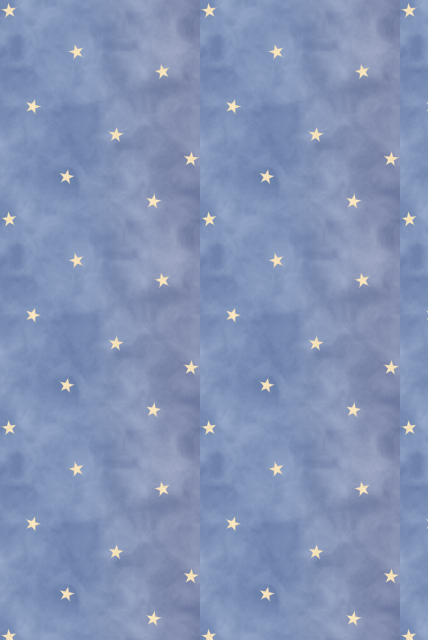
A Shadertoy shader for this pattern:

```glsl
const vec2 TILE = vec2(0.3125, 0.326);  // repeat size, in canvas heights

// Star centres as fractions of the tile, measured from its top left; z is the tilt
const vec3 STARS[8] = vec3[8](
    vec3(0.046, 0.052, -0.12), vec3(0.383, 0.249, -0.25),
    vec3(0.813, 0.344, -0.22), vec3(0.164, 0.511, 0.30),
    vec3(0.580, 0.647, 0.12), vec3(0.955, 0.763, 0.10),
    vec3(0.333, 0.848, 0.20), vec3(0.767, 0.966, 0.15));

float hash(vec2 cell, float seed) {
    uvec3 v = uvec3(ivec3(cell, seed));
    uint h = v.x * 374761393u + v.y * 668265263u + v.z * 974711u;
    h = (h ^ (h >> 13)) * 1274126177u;
    h = (h ^ (h >> 15)) * 2246822519u;
    return float((h ^ (h >> 16)) & 65535u) / 65535.0;
}

// Value noise that wraps down the tile but not across, leaving a panel seam
float noise(vec2 q, float cells) {
    vec2 p = q * cells, i = floor(p), f = fract(p);
    f = f * f * (3.0 - 2.0 * f);
    float y0 = mod(i.y, cells), y1 = mod(i.y + 1.0, cells);
    return mix(
        mix(hash(vec2(i.x, y0), cells), hash(vec2(i.x + 1.0, y0), cells), f.x),
        mix(hash(vec2(i.x, y1), cells), hash(vec2(i.x + 1.0, y1), cells), f.x), f.y);
}

float fbm(vec2 q, float cells) {
    float sum = 0.0, weight = 0.5;
    for (int octave = 0; octave < 4; octave++) {
        sum += weight * noise(q, cells);
        cells *= 2.0;
        weight *= 0.55;
    }
    return sum;
}

// Signed distance to the edges of a five-pointed star, y pointing down
float starDistance(vec2 p, float radius, float tilt) {
    const float HALF_SECTOR = 0.62832;
    float angle = atan(p.x, -p.y) - tilt;
    angle = abs(mod(angle + HALF_SECTOR, 2.0 * HALF_SECTOR) - HALF_SECTOR);
    vec2 folded = length(p) * vec2(cos(angle), sin(angle));
    vec2 tip = vec2(radius, 0.0);
    vec2 notch = 0.42 * radius * vec2(cos(HALF_SECTOR), sin(HALF_SECTOR));
    vec2 edge = notch - tip;
    return dot(folded - tip, normalize(vec2(edge.y, -edge.x)));
}

// Sponged blue wash, bluer at the left of each panel and greyer at the right
vec3 wash(vec2 q) {
    vec2 warp = vec2(noise(q, 9.0), noise(q, 11.0)) - 0.5;
    float clouds = fbm(q + 0.07 * warp, 7.0);
    float dabs = smoothstep(0.5, 0.85, noise(q + 0.04 * warp, 13.0));
    float grain = noise(q, 90.0) - 0.5;
    float tone = (clouds - 0.5) * 0.25 - 0.025 * dabs + 0.018 * grain;
    vec3 base = mix(vec3(0.485, 0.565, 0.715), vec3(0.525, 0.565, 0.695),
                    smoothstep(0.3, 0.95, q.x));
    return base + 0.008 + tone * vec3(1.0, 0.95, 0.75);
}

void mainImage(out vec4 fragColor, in vec2 fragCoord) {
    float pixel = 1.0 / iResolution.y;
    vec2 p = vec2(fragCoord.x, iResolution.y - fragCoord.y) * pixel;
    vec2 q = fract(p / TILE);

    // Nearest star, wrapping around the tile
    float d = 1.0;
    for (int i = 0; i < 8; i++) {
        vec2 offset = (fract(q - STARS[i].xy + 0.5) - 0.5) * TILE;
        d = min(d, starDistance(offset, 0.0115, STARS[i].z));
    }

    vec3 cream = mix(vec3(0.95, 0.87, 0.70), vec3(0.99, 0.92, 0.78), noise(q, 60.0));
    float cover = 1.0 - smoothstep(-0.8 * pixel, 0.8 * pixel, d);
    fragColor = vec4(mix(wash(q), cream, cover), 1.0);
}
```
